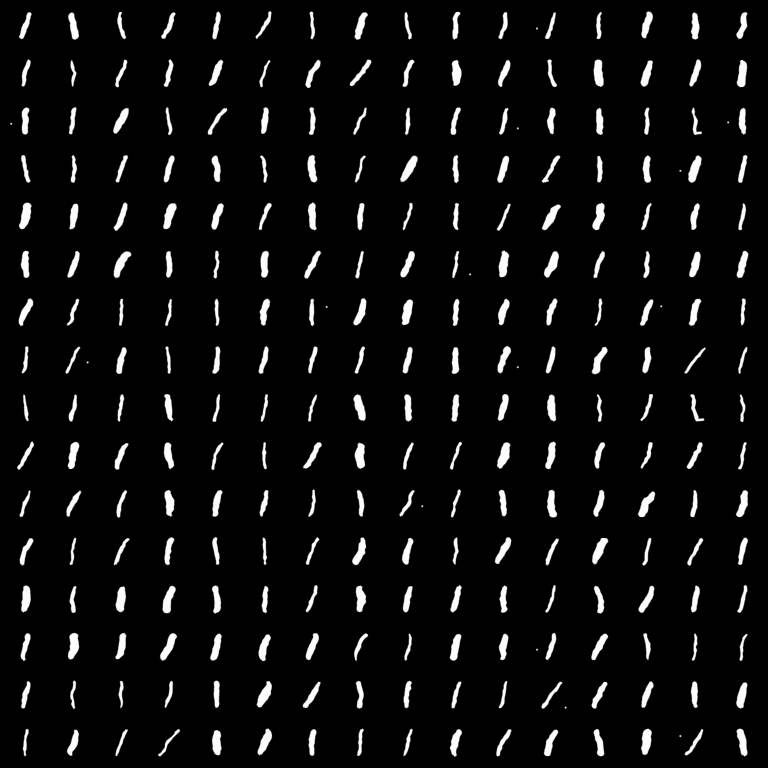
Write a Shadertoy shader that draws this pattern.

```glsl
// A 16 by 16 sheet of white, hand-drawn upright strokes on black.
// Each cell hashes its own slant, bend, weight and ragged edge; a few
// strokes also get a short foot or a stray ink speck.

const float CELLS = 16.0;
const float GUTTER = 1.0 / 15.0;        // gap between cells, in cell pitches
const vec3 PAPER = vec3(0.0);
const vec3 INK = vec3(0.99);
const float HALF_HEIGHT = 0.285;        // lengths below are in cell pitches
const float THIN = 0.029;
const float THICK = 0.088;
const float BEND = 0.032;
const float RAGGED = 0.024;
const float RAGGED_FREQ = 15.0;
const float WOBBLE = 0.022;
const float WOBBLE_FREQ = 6.0;
const float SOFTNESS = 0.018;
const float FOOT_CHANCE = 0.035;
const float SPECK_CHANCE = 0.025;

// Random value in 0..1 for a cell and a channel number.
float hash(ivec2 cell, int channel) {
    uint h = uint(cell.x + 64) * 1597334677u
           ^ uint(cell.y + 64) * 3812015801u
           ^ uint(channel + 64) * 2798796415u;
    h = (h ^ (h >> 16)) * 2146121005u;
    h = (h ^ (h >> 15)) * 2221713035u;
    h ^= h >> 16;
    return float(h >> 8) / 16777216.0;
}

// Smooth one-dimensional noise in -1..1.
float noise(float x, ivec2 cell, int channel) {
    float i = floor(x);
    float f = x - i;
    float a = hash(cell, channel + int(i));
    float b = hash(cell, channel + int(i) + 1);
    return 2.0 * mix(a, b, f * f * (3.0 - 2.0 * f)) - 1.0;
}

float segmentDistance(vec2 p, vec2 a, vec2 b) {
    vec2 ab = b - a;
    return length(p - a - ab * clamp(dot(p - a, ab) / dot(ab, ab), 0.0, 1.0));
}

// Signed distance to the marks of one cell; p is centred on the cell.
float markDistance(vec2 p, ivec2 cell) {
    // Mostly near upright, with a tail of strong right slants
    float slant = mix(-0.2, 0.4, hash(cell, 0))
                + 0.45 * pow(hash(cell, 1), 3.0);
    float halfWidth = mix(THIN, THICK, pow(hash(cell, 2), 1.6));
    vec2 axis = normalize(vec2(slant, 1.0));
    float halfLength = (HALF_HEIGHT - halfWidth) / axis.y;

    // Stroke frame: x across, y along, with a bent and wobbling spine
    vec2 q = vec2(p.x * axis.y - p.y * axis.x, dot(p, axis));
    float t = clamp(q.y / halfLength, -1.0, 1.0);
    float bend = BEND * (2.0 * hash(cell, 3) - 1.0);
    q.x -= bend * (0.5 - t * t);
    q.x -= WOBBLE * noise(q.y * WOBBLE_FREQ, cell, 100);

    // Uneven weight and a separate ragged outline on each side
    float taper = 0.25 * (hash(cell, 4) - 0.5) * t
                + 0.35 * hash(cell, 5) * (0.4 - t * t);
    int side = q.x < 0.0 ? 200 : 300;
    float radius = halfWidth * (1.0 + taper)
                 + 0.5 * RAGGED * noise(q.y * RAGGED_FREQ, cell, side);
    float d = length(vec2(q.x, max(abs(q.y) - halfLength, 0.0))) - radius;

    // Occasional foot at the lower end
    if (hash(cell, 6) < FOOT_CHANCE) {
        vec2 heel = vec2(-slant * HALF_HEIGHT, 0.03 - HALF_HEIGHT);
        vec2 toe = heel + vec2(0.07 + 0.06 * hash(cell, 7), 0.01);
        d = min(d, segmentDistance(p, heel, toe) - 0.026);
    }
    // Occasional stray speck
    if (hash(cell, 8) < SPECK_CHANCE) {
        vec2 speck = vec2(0.3 * sign(hash(cell, 9) - 0.5),
                          0.5 * hash(cell, 10) - 0.3);
        d = min(d, length(p - speck) - 0.018);
    }
    return d;
}

void mainImage(out vec4 fragColor, in vec2 fragCoord) {
    // Equal gutters outside and between cells
    float pitches = CELLS + GUTTER;
    vec2 grid = fragCoord / iResolution.xy * pitches - 0.5 * GUTTER;
    ivec2 cell = ivec2(floor(grid));
    float d = markDistance(fract(grid) - 0.5, cell);

    float pixel = pitches / min(iResolution.x, iResolution.y);
    float edge = max(SOFTNESS, 0.6 * pixel);
    float ink = 1.0 - smoothstep(-edge, edge, d);
    fragColor = vec4(mix(PAPER, INK, ink), 1.0);
}
```
